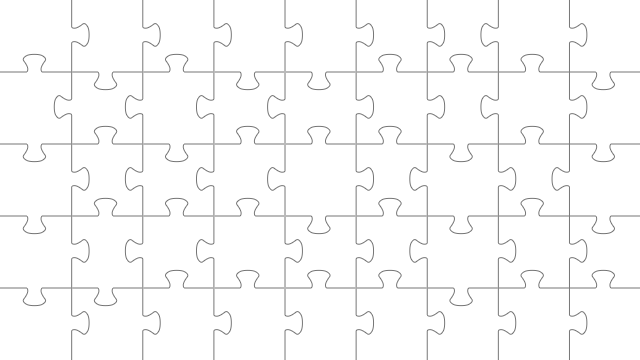
This pattern is drawn by a WebGL 2 fragment shader. Its source:

```glsl
#version 300 es
precision highp float;

uniform vec2 u_resolution;
out vec4 fragColor;

const vec2 GRID = vec2(9.0, 5.0);
const vec3 PAPER = vec3(1.0);
const vec3 INK = vec3(0.02);
const float LINE_WIDTH = 1.0 / 648.0;           // share of canvas height
const vec2 TAB_CENTER = vec2(0.476, 0.515);     // along an edge, in cells
const vec2 SEAM_SHIFT = vec2(0.008, 0.0);
const float FAR = 10.0;

// Tab directions, one bit per edge, rows counted from the bottom
const int RIGHT_TABS[5] = int[5](255, 217, 81, 176, 191);
const int UP_TABS[4] = int[4](444, 174, 186, 229);

// Half a tab as four joined quadratic curves: (along, outward)
const vec2 TAB[9] = vec2[9](
  vec2(0.114, 0.0), vec2(0.090, 0.006), vec2(0.094, 0.050),
  vec2(0.100, 0.090), vec2(0.150, 0.155), vec2(0.175, 0.188),
  vec2(0.115, 0.224), vec2(0.080, 0.245), vec2(0.0, 0.245));

float segmentDistance(vec2 p, vec2 a, vec2 b) {
  vec2 ab = b - a;
  float t = clamp(dot(p - a, ab) / dot(ab, ab), 0.0, 1.0);
  return length(p - a - ab * t);
}

vec2 quadratic(vec2 a, vec2 b, vec2 c, float t) {
  return mix(mix(a, b, t), mix(b, c, t), t);
}

// Distance to a straight seam with one tab, pointing to +y
float seamDistance(vec2 p) {
  p.x = abs(p.x);
  float d = length(vec2(max(TAB[0].x - p.x, 0.0), p.y));
  for (int i = 0; i < 8; i += 2) {
    vec2 a = TAB[i];
    for (int j = 1; j <= 6; j++) {
      vec2 b = quadratic(TAB[i], TAB[i + 1], TAB[i + 2], float(j) / 6.0);
      d = min(d, segmentDistance(p, a, b));
      a = b;
    }
  }
  return d;
}

float tabSign(int mask, int index) {
  return ((mask >> index) & 1) == 1 ? 1.0 : -1.0;
}

// Nearest upright seam; the canvas border has none
float uprightDistance(vec2 cell) {
  int edge = int(floor(cell.x + 0.5));
  int row = clamp(int(floor(cell.y)), 0, int(GRID.y) - 1);
  if (edge < 1 || edge >= int(GRID.x)) return FAR;
  float side = tabSign(RIGHT_TABS[row], edge - 1);
  return seamDistance(vec2(fract(cell.y) - TAB_CENTER.y, (cell.x - float(edge)) * side));
}

// Nearest level seam
float levelDistance(vec2 cell) {
  int edge = int(floor(cell.y + 0.5));
  int column = clamp(int(floor(cell.x)), 0, int(GRID.x) - 1);
  if (edge < 1 || edge >= int(GRID.y)) return FAR;
  float side = tabSign(UP_TABS[edge - 1], column);
  return seamDistance(vec2(fract(cell.x) - TAB_CENTER.x, (cell.y - float(edge)) * side));
}

// Smooth line; one thinner than a pixel fades instead of breaking up
float lineCoverage(float d, float width, float pixel) {
  float edge = 0.5 * max(width, pixel) + 0.5 * pixel;
  return clamp((edge - d) / pixel, 0.0, 1.0) * min(width / pixel, 1.0);
}

void main() {
  vec2 cell = gl_FragCoord.xy / u_resolution * GRID - SEAM_SHIFT;
  float d = min(uprightDistance(cell), levelDistance(cell));
  float ink = lineCoverage(d, LINE_WIDTH * GRID.y, GRID.y / u_resolution.y);
  fragColor = vec4(mix(PAPER, INK, ink), 1.0);
}
```
